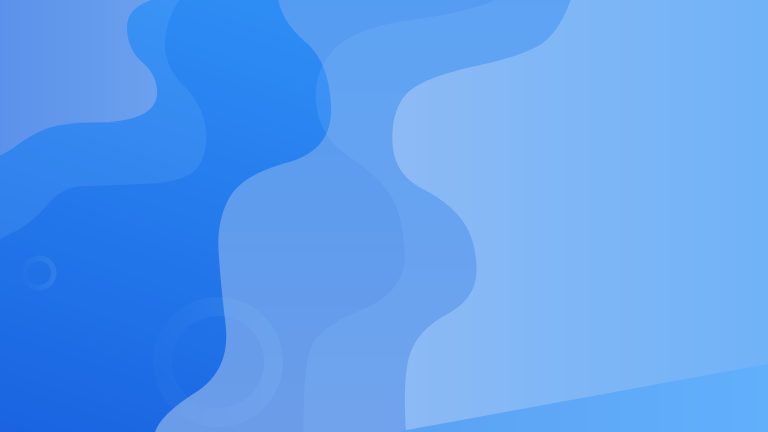
Give the GLSL for this background, as a Shadertoy shader.

```glsl
// Layered blue waves: translucent sheets with flowing edges, two faint rings
// and a slanted strip. Every edge is a quadratic B-spline, solved for x at a
// given height and turned into a smooth signed distance.

#define GRID 432.0          // design units per canvas height
#define DEEP_LOW vec3(0.10, 0.39, 0.88)
#define DEEP_HIGH vec3(0.18, 0.55, 0.96)
#define SHEET_LOW vec3(0.42, 0.61, 0.91)
#define SHEET_HIGH vec3(0.33, 0.61, 0.95)
#define PALE_LEFT vec3(0.55, 0.73, 0.96)
#define PALE_RIGHT vec3(0.44, 0.70, 0.97)
#define VEIL vec3(0.57, 0.80, 1.00)
#define VEIL_ALPHA 0.15
#define RING_ALPHA 0.13

const int KNOTS = 12;

// Control polygons of the wave edges, running from top to bottom
const vec2 cornerEdge[KNOTS] = vec2[](
    vec2(180, 441), vec2(126, 424), vec2(128, 382), vec2(156, 358),
    vec2(158, 326), vec2(128, 310), vec2(62, 309), vec2(32, 298),
    vec2(0, 274), vec2(-60, 257), vec2(-90, 132), vec2(-90, -168));
const vec2 bandEdge[KNOTS] = vec2[](
    vec2(194, 452), vec2(166, 413), vec2(164, 366), vec2(202, 328),
    vec2(209, 282), vec2(188, 250), vec2(104, 246.5), vec2(62, 245),
    vec2(35, 212), vec2(0, 192), vec2(-60, 170), vec2(-90, -208));
const vec2 sheetEdge[KNOTS] = vec2[](
    vec2(274, 457), vec2(282, 410), vec2(329, 370), vec2(333, 282),
    vec2(242, 257), vec2(217, 212), vec2(220, 154), vec2(231, 62),
    vec2(160, 17), vec2(150, -18), vec2(140, -68), vec2(140, -168));
const vec2 veilEdge[KNOTS] = vec2[](
    vec2(525, 446), vec2(470, 420), vec2(352, 404), vec2(312, 357),
    vec2(321, 294), vec2(378, 256), vec2(403, 217), vec2(406, 140),
    vec2(316, 104), vec2(303, 57), vec2(304, -68), vec2(304, -168));
const vec2 paleEdge[KNOTS] = vec2[](
    vec2(580, 459), vec2(562, 407), vec2(532, 378), vec2(420, 354),
    vec2(391, 320), vec2(394, 258), vec2(450, 229), vec2(476, 192),
    vec2(477, 134), vec2(418, 102), vec2(402, 54), vec2(411, -68));

// Signed distance to a descending spline, positive on its right side
float waveDistance(vec2 p, vec2 knots[KNOTS]) {
    for (int i = 1; i < KNOTS - 1; i++) {
        vec2 start = 0.5 * (knots[i - 1] + knots[i]);
        vec2 end = 0.5 * (knots[i] + knots[i + 1]);
        if (p.y > start.y || p.y < end.y) continue;
        vec2 slope = knots[i] - start;
        vec2 bend = start - 2.0 * knots[i] + end;
        float rise = p.y - start.y;
        float t = rise / (slope.y - sqrt(max(slope.y * slope.y + bend.y * rise, 0.0)));
        float x = start.x + t * (2.0 * slope.x + bend.x * t);
        vec2 tangent = slope + bend * t;
        return (p.x - x) * abs(tangent.y) / max(length(tangent), 1e-4);
    }
    return p.x;
}

// Coverage of the side where the distance is positive
float cover(float d) {
    return clamp(d * iResolution.y / GRID + 0.5, 0.0, 1.0);
}

// Thin ring that fades toward its left side
float ring(vec2 p, vec2 center, float inner, float outer) {
    vec2 q = p - center;
    float r = length(q);
    float fade = mix(0.2, 1.0, smoothstep(-outer, outer, q.x));
    return fade * cover(r - inner) * cover(outer - r);
}

void mainImage(out vec4 fragColor, in vec2 fragCoord) {
    vec2 p = fragCoord / iResolution.y * GRID;
    float height = p.y / GRID;

    // Deep base with a diagonal gradient
    float diagonal = clamp((0.35 * p.x + p.y) / 516.0, 0.0, 1.0);
    vec3 color = mix(DEEP_LOW, DEEP_HIGH, diagonal);

    // Upper left sheets
    color = mix(color, VEIL, 0.13 * cover(-waveDistance(p, bandEdge)));
    vec3 corner = mix(vec3(0.36, 0.57, 0.92), vec3(0.42, 0.63, 0.93),
                      clamp(p.x / 160.0, 0.0, 1.0));
    color = mix(color, corner, cover(-waveDistance(p, cornerEdge)));

    // Central sheet and the veil above it
    vec3 sheet = mix(SHEET_LOW, SHEET_HIGH, height);
    color = mix(color, sheet, cover(waveDistance(p, sheetEdge)));
    color = mix(color, VEIL, VEIL_ALPHA * cover(waveDistance(p, veilEdge)));

    // Pale sheet on the right
    float across = clamp((p.x - 392.0) / 376.0, 0.0, 1.0);
    vec3 pale = mix(PALE_LEFT, PALE_RIGHT, across);
    color = mix(color, pale, cover(waveDistance(p, paleEdge)));

    // Slanted strip along the lower right
    vec3 strip = mix(vec3(0.36, 0.63, 0.95), vec3(0.38, 0.69, 0.99), across);
    float below = dot(p - vec2(396, 0), normalize(vec2(0.183, -1.0)));
    color = mix(color, strip, cover(below));

    // Faint rings
    float rings = ring(p, vec2(218, 70), 46.0, 65.0) + ring(p, vec2(39, 159), 12.0, 17.5);
    color = mix(color, VEIL, RING_ALPHA * rings);

    fragColor = vec4(color, 1.0);
}
```
